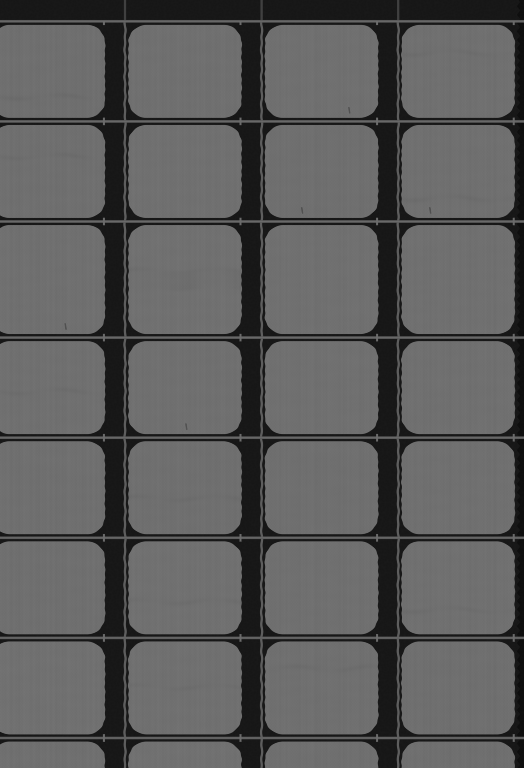
Write a Shadertoy shader that draws this pattern.

```glsl
float hash(vec2 p) {
    return fract(sin(dot(p, vec2(41.3, 289.1))) * 4375.5);
}

float roundedBox(vec2 p, vec2 halfSize, float radius) {
    vec2 d = abs(p) - halfSize + radius;
    return length(max(d, 0.0)) + min(max(d.x, d.y), 0.0) - radius;
}

// Distance to the nearest jittered feature point
float cellular(vec2 p) {
    vec2 base = floor(p);
    float nearest = 2.0;
    for (int j = -1; j <= 1; j++)
        for (int i = -1; i <= 1; i++) {
            vec2 id = base + vec2(i, j);
            vec2 point = id + vec2(hash(id), hash(id + 17.0));
            nearest = min(nearest, length(p - point));
        }
    return nearest;
}

// Fine vertical streaks from layered sines
float streaks(float x) {
    return 0.4 * sin(x * 0.83 + 2.0 * sin(x * 0.13))
         + 0.35 * sin(x * 1.57 + 1.7 * sin(x * 0.31))
         + 0.25 * sin(x * 0.29);
}

void mainImage(out vec4 fragColor, in vec2 fragCoord) {
    // Canvas spans 524 by 768 units, with y running down
    vec2 uv = fragCoord / iResolution.xy;
    vec2 p = vec2(uv.x, 1.0 - uv.y) * vec2(524.0, 768.0);
    float aa = 0.6 * 768.0 / iResolution.y;

    // Folding out 16 units leaves the third row taller than the rest
    vec2 folded = vec2(p.x, p.y - clamp(p.y - 272.0, 0.0, 16.0));
    vec2 pitch = vec2(136.6, 100.1);
    vec2 grid = (folded - vec2(-11.6, 21.3)) / pitch;
    vec2 id = floor(grid);
    vec2 q = fract(grid) * pitch;
    float body = step(0.0, id.y);

    // Dark backing with faint grain and a ragged right border
    float shade = 0.092 + 0.012 * (cellular(p * 0.4) - 0.5);
    float border = 518.5 + 1.3 * sin(p.y * 0.75);
    shade -= 0.035 * smoothstep(-aa, aa, p.x - border);

    // Rounded panels with slightly rippled sides
    float ripple = 0.3 * sin(p.y * 0.72 + id.x) + 0.2 * sin(p.y * 0.31);
    float panel = roundedBox(q - vec2(60.0 + ripple, 50.05), vec2(56.6, 46.5), 18.0);
    float face = 0.438 + 0.008 * streaks(p.x) + 0.006 * (hash(id) - 0.5);
    face += 0.004 * sin(p.y * 2.1) * sin(p.x * 2.4);
    face += 0.006 * (cellular(p * vec2(0.025, 0.1)) - 0.5);

    // Faint horizontal smears in some panels
    float smearY = 20.0 + 60.0 * hash(id + 5.0) + 2.0 * sin(p.x * 0.08);
    float smear = exp(-pow((q.y - smearY) / 2.5, 2.0));
    face -= 0.014 * smear * step(0.6, hash(id + 9.0)) * (0.6 + 0.4 * sin(p.x * 0.11));

    // Short scratches near the bottom of a few panels
    vec2 scratch = q - vec2(25.0 + 75.0 * hash(id + 3.0), 89.0);
    float mark = length(vec2(scratch.x - 0.15 * scratch.y, max(abs(scratch.y) - 2.5, 0.0)));
    face -= 0.12 * smoothstep(1.3, 0.2, mark) * step(0.78, hash(id + 12.0));
    shade = mix(shade, face, body * smoothstep(aa, -aa, panel));

    // Wavy vertical rails, dimmer above the first row
    float railX = mod(q.x + 68.3, pitch.x) - 68.3;
    railX -= body * (0.35 * sin(p.y * 0.47) + 0.25 * sin(p.y * 0.21 + 1.0));
    float rail = smoothstep(aa, -aa, abs(railX) - 1.15);
    shade = mix(shade, mix(0.25, 0.37, body), rail);

    // Straight horizontal rails with a paler core
    float railY = min(q.y, pitch.y - q.y);
    float bar = smoothstep(aa, -aa, railY - 1.3);
    shade = mix(shade, 0.36 + 0.05 * smoothstep(0.9, 0.0, railY), bar);

    // Small ticks crossing the horizontal rails
    float tick = roundedBox(vec2(q.x - 115.5, railY), vec2(1.0, 3.8), 0.4);
    shade = mix(shade, 0.42, body * smoothstep(aa, -aa, tick));

    fragColor = vec4(vec3(shade), 1.0);
}
```
